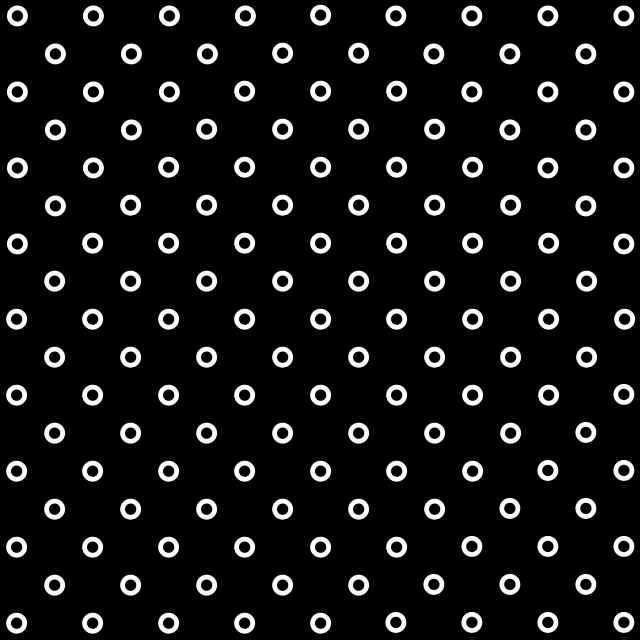
A three.js fragment shader for this pattern:

```glsl
varying vec2 vUv;

// Swaps between canvas axes and the two diagonals.
vec2 diagonal(vec2 p) {
  return vec2(p.x + p.y, p.x - p.y);
}

// Signed distance to a circular band.
float ringDistance(vec2 p, float radius, float halfWidth) {
  return abs(length(p) - radius) - halfWidth;
}

void main() {
  // Staggered rows are a square lattice along the diagonals.
  vec2 p = vUv - vec2(0.501, 0.5013);
  vec2 cell = floor(diagonal(p) / 0.11875 + 0.5);

  // Rings far out on three corners sit slightly inward.
  vec2 nudge = 0.02 * vec2(step(5.0, cell.x), sign(cell.y) * step(5.0, abs(cell.y)));
  vec2 center = diagonal(cell - nudge) * 0.059375;

  float d = ringDistance(p - center, 0.01255, 0.00375);
  float ring = 1.0 - smoothstep(-0.001, 0.001, d);
  gl_FragColor = vec4(mix(vec3(0.0), vec3(0.995), ring), 1.0);
}
```
